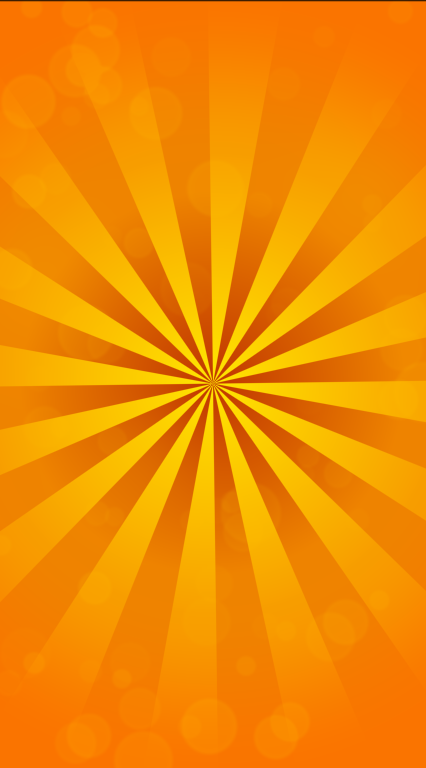
This background is drawn by a Shadertoy shader. Its source:

```glsl
// Two random values from a disc index
vec2 hash2(float n) {
    vec3 q = fract(vec3(n) * vec3(0.1031, 0.1030, 0.0973));
    q += dot(q, q.yzx + 33.33);
    return fract((q.xx + q.yz) * q.zy);
}

// Coverage of the bright rays: 16 wedges around the origin
float rayMask(vec2 p, float pixel) {
    float spacing = 6.2831853 / 16.0;
    float phase = (atan(p.y, p.x) + 0.083) / spacing;
    float fromAxis = abs(fract(phase + 0.5) - 0.5);
    float edge = (0.245 - fromAxis) * spacing * length(p);
    return smoothstep(-0.75 * pixel, 0.75 * pixel, edge);
}

// Broad soft patch of light
float glow(vec2 p, vec2 spot, float size) {
    vec2 d = (p - spot) / size;
    return exp(-dot(d, d));
}

// Soft translucent discs, sparse around the burst centre
float bokeh(vec2 uv, vec2 center, float aspect, float pixel) {
    float light = 0.0;
    vec2 scale = vec2(aspect, 1.0);
    for (int i = 0; i < 80; i++) {
        float id = float(i);
        vec2 spot = hash2(id + 7.0);
        vec2 look = hash2(id + 191.0);
        float radius = mix(0.012, 0.040, look.x * look.x);
        float d = length((uv - spot) * scale) - radius;
        float soft = pixel + 0.002;
        float disc = 1.0 - smoothstep(-soft, soft, d);
        float rim = 0.8 + 0.2 * smoothstep(-0.3 * radius, 0.0, d);
        float away = smoothstep(0.06, 0.22, length((spot - center) * scale));
        light += disc * rim * away * mix(0.05, 0.19, look.y);
    }
    return min(light, 0.28);
}

void mainImage(out vec4 fragColor, in vec2 fragCoord) {
    vec2 uv = fragCoord / iResolution.xy;
    float aspect = iResolution.x / iResolution.y;
    float pixel = 1.0 / iResolution.y;
    vec2 center = vec2(0.5, 0.5005);
    vec2 p = (uv - center) * vec2(aspect, 1.0);
    float r = length(p);

    // Sunburst with radial gradients on both ray tones
    vec3 bright = mix(vec3(1.0, 0.90, 0.0), vec3(0.97, 0.62, 0.0), min(r / 0.30, 1.0));
    vec3 dark = mix(vec3(0.75, 0.21, 0.0), vec3(0.935, 0.515, 0.0), min(r / 0.25, 1.0));
    vec3 color = mix(dark, bright, rayMask(p, pixel));

    // Rays dissolve into the orange surround
    color = mix(color, vec3(0.98, 0.455, 0.0), smoothstep(0.28, 0.52, r));

    // Golden light spots and patches
    float patches = glow(p, vec2(-0.22, 0.14), 0.09)
                  + glow(p, vec2(-0.09, -0.10), 0.07)
                  + glow(p, vec2(0.20, 0.25), 0.08);
    float light = bokeh(uv, center, aspect, pixel) + 0.12 * patches;
    color = mix(color, vec3(1.0, 0.76, 0.0), light);

    // Thin dark line along the top edge
    color *= 1.0 - 0.75 * smoothstep(0.9975, 0.9990, uv.y);
    fragColor = vec4(color, 1.0);
}
```
